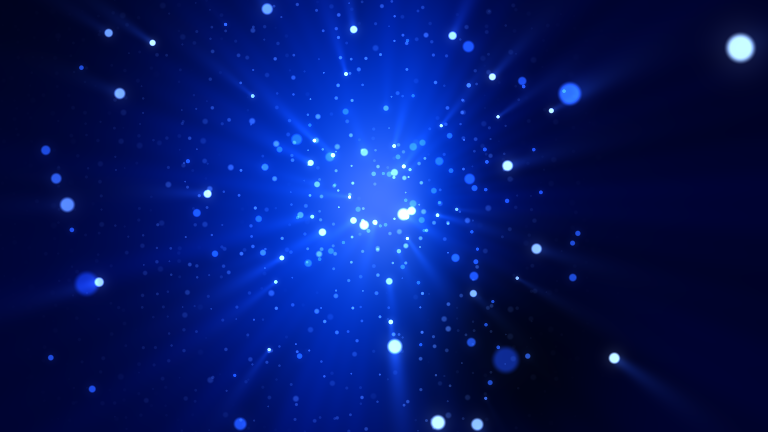
Give the GLSL for this background, as a Shadertoy shader.

```glsl
// A burst of soft blue light with bright motes flying outward from its core.
// Built from Gaussian falloffs, rays of layered sines, a cellular dust field
// and a loop of hashed discs, each trailing a faint radial streak.

const vec2 CORE = vec2(0.88, 0.535);
const vec3 WHITE = vec3(0.72, 0.9, 1.0);
const vec3 AZURE = vec3(0.16, 0.38, 0.92);
const vec3 DUSK = vec3(0.05, 0.14, 0.45);
const int MOTES = 150;

vec3 hash3(float n) {
    return fract(sin(n * vec3(12.99, 78.23, 37.72) + 1.7) * 43758.5);
}

float bell(float x, float width) {
    return exp(-x * x / (width * width));
}

// Distance from the core, squeezed on the right and stretched vertically
float glowDistance(vec2 d) {
    float side = mix(0.95, 1.7, smoothstep(-0.05, 0.25, d.x));
    return length(d * vec2(side, 0.82));
}

vec3 glow(float r) {
    return vec3(0.27 * bell(r, 0.13),
                0.01 + 0.03 * bell(r, 0.75) + 0.26 * bell(r, 0.34) + 0.17 * bell(r, 0.14),
                0.165 + 0.11 * bell(r, 0.9) + 0.77 * bell(r, 0.39));
}

// Radial shafts as a sum of sines around the core
float rays(float angle) {
    float sum = 0.0;
    float weight = 0.5;
    for (float k = 7.0; k < 70.0; k *= 2.0) {
        sum += weight * sin(angle * k + 2.3 * sin(angle * 3.0 + k));
        weight *= 0.7;
    }
    return sum;
}

// Soft disc with a streak that points away from the core
vec3 mote(vec2 p, vec2 pos, float radius, vec3 tint, float tail) {
    vec2 q = p - pos;
    vec2 dir = normalize(pos - CORE);
    float along = dot(q, dir);
    float across = dot(q, vec2(-dir.y, dir.x));
    float disc = smoothstep(radius * 1.2, radius * 0.65, length(q));
    float halo = 0.1 * bell(length(q), radius * 1.9);
    float streak = smoothstep(0.0, radius, along) * exp(-max(along, 0.0) * 9.0)
                 * bell(across, radius * 0.8 + max(along, 0.0) * 0.1);
    return tint * (disc + halo) + AZURE * streak * tail;
}

// One jittered speck per cell, about half of the cells lit
float dust(vec2 p, float scale, float seed) {
    vec2 cell = floor(p * scale);
    vec3 h = hash3(dot(cell, vec2(1.37, 7.91)) + seed);
    vec2 centre = 0.2 + 0.6 * h.xy;
    float size = 0.06 + 0.08 * h.z;
    float d = length(fract(p * scale) - centre);
    return smoothstep(size * 1.4, size * 0.5, d) * step(0.5, fract(h.z * 7.0)) * h.x;
}

vec3 scatteredMotes(vec2 p) {
    vec3 sum = vec3(0.0);
    for (int i = 0; i < MOTES; i++) {
        vec3 h = hash3(float(i) + 3.0);
        float angle = float(i) * 2.4;
        vec2 dir = vec2(cos(angle), sin(angle));
        float reach = mix(0.8, 0.45, smoothstep(0.0, 0.6, dir.x));
        float dist = 0.05 + reach * pow(h.x, 1.2);
        float radius = 0.004 + 0.014 * h.y * h.y * (0.4 + dist);
        float white = smoothstep(0.45, 0.85, h.z);
        vec3 tint = mix(AZURE * 0.65, WHITE, white);
        sum += mote(p, CORE + dir * dist, radius, tint, 0.22 * white);
    }
    return sum;
}

// The largest lights, which anchor the composition
vec3 leadingMotes(vec2 p) {
    vec3 sum = mote(p, vec2(1.714, 0.889), 0.033, WHITE, 0.1);
    sum += mote(p, vec2(1.319, 0.783), 0.026, AZURE, 0.2);
    sum += mote(p, vec2(1.171, 0.167), 0.031, DUSK, 0.0);
    sum += mote(p, vec2(0.201, 0.343), 0.028, DUSK, 0.0);
    sum += mote(p, vec2(0.914, 0.198), 0.017, WHITE, 0.3);
    sum += mote(p, vec2(1.422, 0.171), 0.013, WHITE, 0.3);
    sum += mote(p, vec2(1.014, 0.022), 0.017, WHITE, 0.1);
    sum += mote(p, vec2(0.843, 0.479), 0.011, WHITE, 0.1);
    // Twin flare beside the core
    sum += mote(p, vec2(0.934, 0.504), 0.014, WHITE, 0.1);
    sum += mote(p, vec2(0.953, 0.512), 0.010, WHITE, 0.1);
    return sum;
}

void mainImage(out vec4 fragColor, in vec2 fragCoord) {
    vec2 p = fragCoord / iResolution.y;
    vec2 d = p - CORE;
    float r = glowDistance(d);

    // Background glow and shafts
    vec3 color = glow(r);
    color *= 1.0 + 0.15 * rays(atan(d.y, d.x)) * smoothstep(0.15, 0.55, r);

    // Dark pockets at lower right and in the upper left corner
    color *= 1.0 - 0.75 * bell(length(p - vec2(1.19, 0.17)), 0.24);
    color *= 1.0 - 0.45 * bell(length(p - vec2(0.0, 1.0)), 0.4);

    // Dust gathers around the core and to its left
    float specks = dust(p, 20.0, 2.0) + dust(p + 0.37, 31.0, 9.0);
    color += mix(AZURE, WHITE, 0.5) * specks * bell(r, 0.4) * 0.9;

    color += scatteredMotes(p) + leadingMotes(p);
    fragColor = vec4(min(color, 1.0), 1.0);
}
```
